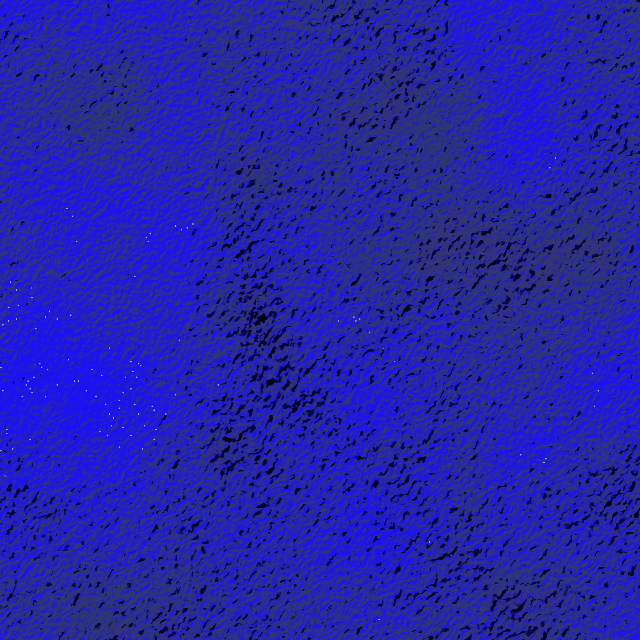
A Shadertoy shader for this texture:

```glsl
// Rough plaster wall in vivid ultramarine, with slate patches, small ragged pits and rare glints.

const vec3 VIVID = vec3(0.10, 0.07, 0.96);
const vec3 SLATE = vec3(0.19, 0.21, 0.44);
const vec3 PIT   = vec3(0.02, 0.02, 0.29);
const vec3 GLINT = vec3(0.62, 0.68, 1.00);

const float SLANT        = 0.92;               // direction of the streaks, radians
const vec2  GRAIN_FREQ   = vec2(165.0, 225.0); // along and across the streaks
const vec2  PIT_FREQ     = vec2(100.0, 150.0);
const float WARP_FREQ    = 60.0;
const float WARP         = 0.0035;
const float PATCH_FREQ   = 4.5;
const float PATCH_WEIGHT = 0.50;
const float GRAIN_WEIGHT = 0.82;
const float TONE_SHIFT   = 1.35;
const float TONE_RANGE   = 2.5;
const vec2  PIT_EDGE     = vec2(1.15, 1.90);
const float GLINT_FREQ   = 330.0;
const float GLINT_SHARE  = 0.012;

float hash(vec2 p) {
    vec3 q = fract(p.xyx * vec3(0.1031, 0.1030, 0.0973));
    q += dot(q, q.yzx + 33.33);
    return fract((q.x + q.y) * q.z);
}

// Signed value noise, -1 to 1
float noise(vec2 p) {
    vec2 cell = floor(p);
    vec2 f = fract(p);
    f = f * f * (3.0 - 2.0 * f);
    float low  = mix(hash(cell), hash(cell + vec2(1, 0)), f.x);
    float high = mix(hash(cell + vec2(0, 1)), hash(cell + vec2(1, 1)), f.x);
    return 2.0 * mix(low, high, f.y) - 1.0;
}

// Layered noise, scaled to a spread of about one
float clouds(vec2 p) {
    float sum = 0.0;
    float amplitude = 0.5;
    for (int i = 0; i < 6; i++) {
        sum += amplitude * noise(p);
        p = p * 2.03 + 17.7;
        amplitude *= 0.62;
    }
    return sum * 3.6;
}

// Side-lit bumps: height difference across the streaks, spread of about one
float relief(vec2 p) {
    vec2 toLight = vec2(0.25, 0.65);
    float coarse = noise(p) - noise(p - toLight);
    vec2 q = p.yx * 1.6 + 41.3;
    float fine = noise(q) - noise(q - toLight.yx);
    return 1.7 * coarse + 1.1 * fine;
}

void mainImage(out vec4 fragColor, in vec2 fragCoord) {
    vec2 uv = fragCoord / iResolution.y;

    // Streak axes, bent a little so that the marks vary in direction
    vec2 bend = vec2(noise(uv * WARP_FREQ + 11.0), noise(uv * WARP_FREQ + 57.0));
    vec2 bent = uv + WARP * bend;
    float c = cos(SLANT);
    float s = sin(SLANT);
    vec2 streak = vec2(c * bent.x + s * bent.y, c * bent.y - s * bent.x);

    // Broad patches, a little brighter left of the middle
    float patches = clouds(uv * PATCH_FREQ + 5.3);
    patches += 1.8 * (0.26 - abs(uv.x - 0.4));

    // Fine embossed grain between slate and vivid blue
    float grain = relief(streak * GRAIN_FREQ + 290.0);
    float tone = PATCH_WEIGHT * patches + GRAIN_WEIGHT * grain;
    vec3 color = mix(SLATE, VIVID, clamp((tone + TONE_SHIFT) / TONE_RANGE, 0.0, 1.0));

    // Ragged pits, crowded in the darker patches
    vec2 ragged = streak * PIT_FREQ + 0.3 * noise(uv * 240.0);
    float crowding = 0.38 * clouds(uv * 5.0 + 63.1) - 0.25 * patches;
    float depth = 0.80 * relief(ragged + 230.0) - 0.25 * grain + crowding;
    float pit = smoothstep(PIT_EDGE.x, PIT_EDGE.y, depth);
    color = mix(color, PIT, pit);
    color *= 1.0 - 0.75 * smoothstep(PIT_EDGE.y, PIT_EDGE.y + 0.8, depth);

    // Tiny glints, clustered in the bright patches
    vec2 cell = floor(uv * GLINT_FREQ);
    float cluster = smoothstep(0.6, 2.0, patches + 0.7 * clouds(uv * 9.0 + 31.0));
    float lit = step(1.0 - GLINT_SHARE * cluster, hash(cell + 700.0));
    float spot = 1.0 - smoothstep(0.2, 0.55, length(fract(uv * GLINT_FREQ) - 0.5));
    color = mix(color, GLINT, lit * spot * (1.0 - pit));

    fragColor = vec4(color, 1.0);
}
```
